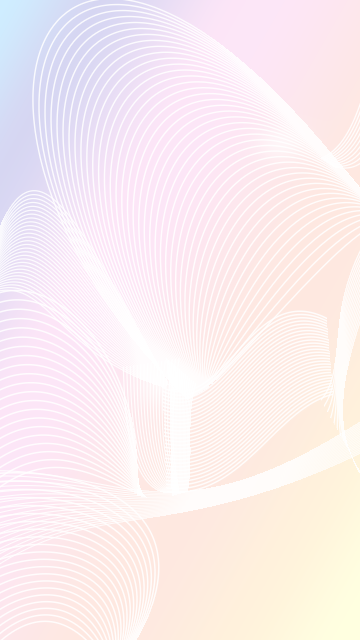
Write a WebGL 1 fragment shader that draws this background.

```glsl
precision highp float;
// Pastel diagonal gradient under translucent ribbons of fine white lines.
// Each ribbon blends two Bezier rails; a pixel is solved for its place between
// the rails, so evenly spaced strands appear and bunch up into bright folds.
uniform vec2 u_resolution;

const vec2 CANVAS = vec2(432.0, 768.0);   // design units, y pointing down
const int STEPS = 56;                     // search steps along a ribbon
const float STRAND_OPACITY = 0.86;
const vec2 GRADIENT_AXIS = vec2(0.496, 0.504);

const vec3 SKY      = vec3(0.81, 0.93, 1.00);
const vec3 LAVENDER = vec3(0.84, 0.84, 0.95);
const vec3 PINK     = vec3(0.99, 0.90, 0.97);
const vec3 PEACH    = vec3(0.995, 0.91, 0.88);
const vec3 CREAM    = vec3(1.00, 0.95, 0.86);
const vec3 LEMON    = vec3(1.00, 1.00, 0.88);

float cross2(vec2 a, vec2 b) { return a.x * b.y - a.y * b.x; }

// Both rails at once: xy is the first rail, zw the second.
vec4 rails(vec4 a, vec4 b, vec4 c, vec4 d, float t) {
  float u = 1.0 - t;
  return u * u * u * a + 3.0 * u * u * t * b + 3.0 * u * t * t * c + t * t * t * d;
}

vec4 railTangents(vec4 a, vec4 b, vec4 c, vec4 d, float t) {
  float u = 1.0 - t;
  return 3.0 * (u * u * (b - a) + 2.0 * u * t * (c - b) + t * t * (d - c));
}

// Which side of the rung joining the rails the point lies on.
float rungSide(vec2 p, vec4 r) { return cross2(p - r.xy, r.zw - r.xy); }

// Box-filtered strand coverage, averaged where strands are below pixel spacing.
float strand(float dist, float gap, float halfWidth, float pixel) {
  float line = clamp((dist + halfWidth) / pixel + 0.5, 0.0, 1.0)
             - clamp((dist - halfWidth) / pixel + 0.5, 0.0, 1.0);
  float average = min(1.0, 2.0 * halfWidth / max(gap, 0.001));
  return mix(average, line, smoothstep(1.0, 2.0, gap / pixel));
}

// Share of the backdrop still visible through one ribbon.
float ribbon(vec2 p, float pixel, vec4 a, vec4 b, vec4 c, vec4 d,
             float count, float halfWidth) {
  float visible = 1.0;
  float stepSize = 1.0 / float(STEPS);
  float before = rungSide(p, a);
  for (int i = 1; i <= STEPS; i++) {
    float t = float(i) * stepSize;
    float after = rungSide(p, rails(a, b, c, d, t));
    if ((before < 0.0) != (after < 0.0)) {
      float root = t - stepSize * after / (after - before);
      vec4 r = rails(a, b, c, d, root);
      vec4 slope = railTangents(a, b, c, d, root);
      vec2 rung = r.zw - r.xy;
      float s = dot(p - r.xy, rung) / max(dot(rung, rung), 0.001);
      float k = s * count;
      if (k > -0.5 && k < count + 0.5) {
        vec2 along = mix(slope.xy, slope.zw, s);
        float gap = abs(cross2(rung, along)) / max(length(along), 0.001) / count;
        float dist = abs(k - floor(k + 0.5)) * gap;
        visible *= 1.0 - STRAND_OPACITY * strand(dist, gap, halfWidth, pixel);
      }
    }
    before = after;
  }
  return visible;
}

vec3 backdrop(vec2 uv) {
  float g = dot(uv, GRADIENT_AXIS);
  vec3 color = mix(SKY, LAVENDER, smoothstep(0.0, 0.14, g));
  color = mix(color, PINK, smoothstep(0.13, 0.34, g));
  color = mix(color, PEACH, smoothstep(0.36, 0.64, g));
  color = mix(color, CREAM, smoothstep(0.66, 0.86, g));
  return mix(color, LEMON, smoothstep(0.82, 0.98, g));
}

float glow(vec2 p, vec2 center, vec2 radius) {
  vec2 q = (p - center) / radius;
  return exp(-dot(q, q));
}

void main() {
  vec2 uv = gl_FragCoord.xy / u_resolution;
  uv.y = 1.0 - uv.y;
  vec2 p = uv * CANVAS;
  float px = CANVAS.x / u_resolution.x;

  // Large upper fan and the small fan at the right edge
  float v = ribbon(p, px, vec4(225, 480, 250, 465), vec4(-125, 130, 340, 375),
                   vec4(60, -275, 420, 270), vec4(450, 250, 470, 262), 42.0, 0.85);
  v *= ribbon(p, px, vec4(450, 60, 450, 170), vec4(430, 150, 440, 200),
              vec4(410, 180, 420, 205), vec4(385, 190, 400, 200), 9.0, 0.8);
  // Left crest and the fan beneath it
  v *= ribbon(p, px, vec4(-20, 330, -20, 355), vec4(40, 120, 60, 320),
              vec4(90, 270, 60, 430), vec4(215, 480, 215, 470), 28.0, 0.75);
  v *= ribbon(p, px, vec4(-20, 360, -20, 600), vec4(60, 310, 60, 530),
              vec4(175, 430, 110, 570), vec4(165, 595, 180, 598), 20.0, 0.9);
  // Lower left drape and the swoosh to the right
  v *= ribbon(p, px, vec4(-20, 570, -20, 790), vec4(80, 555, 40, 720),
              vec4(275, 600, 90, 740), vec4(150, 790, 130, 800), 20.0, 0.9);
  v *= ribbon(p, px, vec4(-20, 565, -20, 690), vec4(150, 560, 120, 590),
              vec4(200, 660, 200, 660), vec4(450, 495, 450, 535), 18.0, 0.65);
  // Central wave and the upright fold at the right
  v *= ribbon(p, px, vec4(195, 465, 200, 590), vec4(270, 500, 290, 600),
              vec4(300, 335, 330, 490), vec4(392, 382, 400, 473), 28.0, 0.9);
  v *= ribbon(p, px, vec4(385, 480, 440, 580), vec4(420, 440, 380, 500),
              vec4(385, 370, 430, 400), vec4(450, 270, 450, 330), 14.0, 0.75);
  // Central loop and its bright stem
  v *= ribbon(p, px, vec4(148, 440, 215, 430), vec4(150, 520, 205, 490),
              vec4(160, 590, 205, 540), vec4(205, 592, 215, 590), 16.0, 0.7);
  v *= ribbon(p, px, vec4(200, 430, 235, 460), vec4(210, 500, 222, 500),
              vec4(203, 540, 232, 540), vec4(207, 595, 225, 590), 14.0, 1.0);

  // Soft light where the folds meet
  v *= 1.0 - 0.7 * glow(p, vec2(200, 462), vec2(36, 26));
  v *= 1.0 - 0.6 * glow(p, vec2(338, 172), vec2(30, 22));

  gl_FragColor = vec4(mix(vec3(1.0), backdrop(uv), v), 1.0);
}
```
